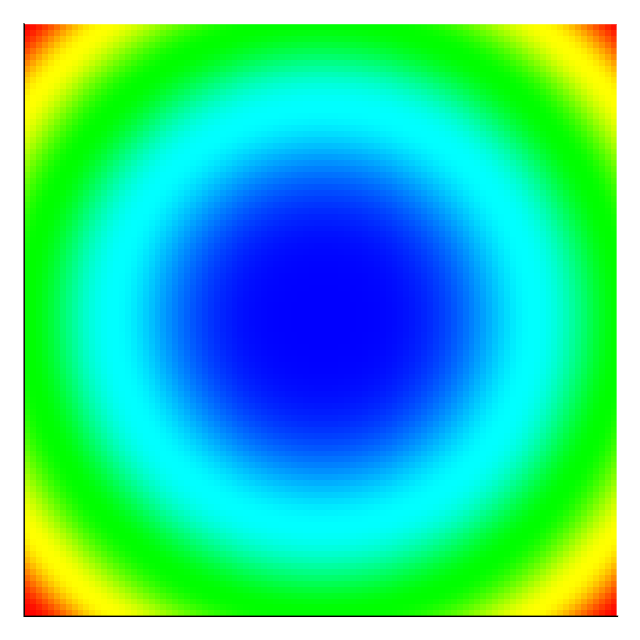
A WebGL 1 fragment shader for this background:

```glsl
precision highp float;
// A stepped radial rainbow heat map on a white page, with thin left and bottom axes.

#define PLOT_MIN vec2(0.0378, 0.0370)
#define PLOT_MAX vec2(0.9635, 0.9622)
#define CELLS 100.0
#define AXIS_WIDTH 0.0022
#define AXIS_OVERHANG 0.0012

uniform vec2 u_resolution;

const vec3 PAGE = vec3(1.0);
const vec3 INK = vec3(0.0);
const vec3 BLUE = vec3(0.0, 0.0, 1.0);
const vec3 CYAN = vec3(0.0, 1.0, 1.0);
const vec3 GREEN = vec3(0.0, 1.0, 0.0);
const vec3 YELLOW = vec3(1.0, 1.0, 0.0);
const vec3 RED = vec3(1.0, 0.0, 0.0);

// Five hues joined by four eased, equal spans.
vec3 rainbow(float level) {
  float span = clamp(level, 0.0, 1.0) * 4.0;
  vec3 color = mix(BLUE, CYAN, smoothstep(0.0, 1.0, span));
  color = mix(color, GREEN, smoothstep(1.0, 2.0, span));
  color = mix(color, YELLOW, smoothstep(2.0, 3.0, span));
  return mix(color, RED, smoothstep(3.0, 4.0, span));
}

// Antialiased coverage of the rectangle between two corners.
float boxMask(vec2 p, vec2 low, vec2 high, float pixel) {
  vec2 d = abs(p - 0.5 * (low + high)) - 0.5 * (high - low);
  return clamp(0.5 - max(d.x, d.y) / pixel, 0.0, 1.0);
}

void main() {
  float side = min(u_resolution.x, u_resolution.y);
  float pixel = 1.0 / side;
  vec2 p = (gl_FragCoord.xy - 0.5 * u_resolution) / side + 0.5;

  // Squared distance, sampled once per cell from the middle index.
  vec2 grid = (p - PLOT_MIN) / (PLOT_MAX - PLOT_MIN) * CELLS;
  vec2 cell = clamp(floor(grid), 0.0, CELLS - 1.0);
  vec2 offset = cell / CELLS - 0.5;
  vec3 heat = rainbow(2.0 * dot(offset, offset));
  vec3 color = mix(PAGE, heat, boxMask(p, PLOT_MIN, PLOT_MAX, pixel));

  // Axes along the left and bottom edges.
  vec2 halfLine = vec2(0.5 * AXIS_WIDTH);
  vec2 leftEnd = vec2(PLOT_MIN.x, PLOT_MAX.y);
  vec2 rightEnd = vec2(PLOT_MAX.x + AXIS_OVERHANG, PLOT_MIN.y);
  float leftAxis = boxMask(p, PLOT_MIN - halfLine, leftEnd + halfLine, pixel);
  float bottomAxis = boxMask(p, PLOT_MIN - halfLine, rightEnd + halfLine, pixel);
  color = mix(color, INK, max(leftAxis, bottomAxis));

  gl_FragColor = vec4(color, 1.0);
}
```
